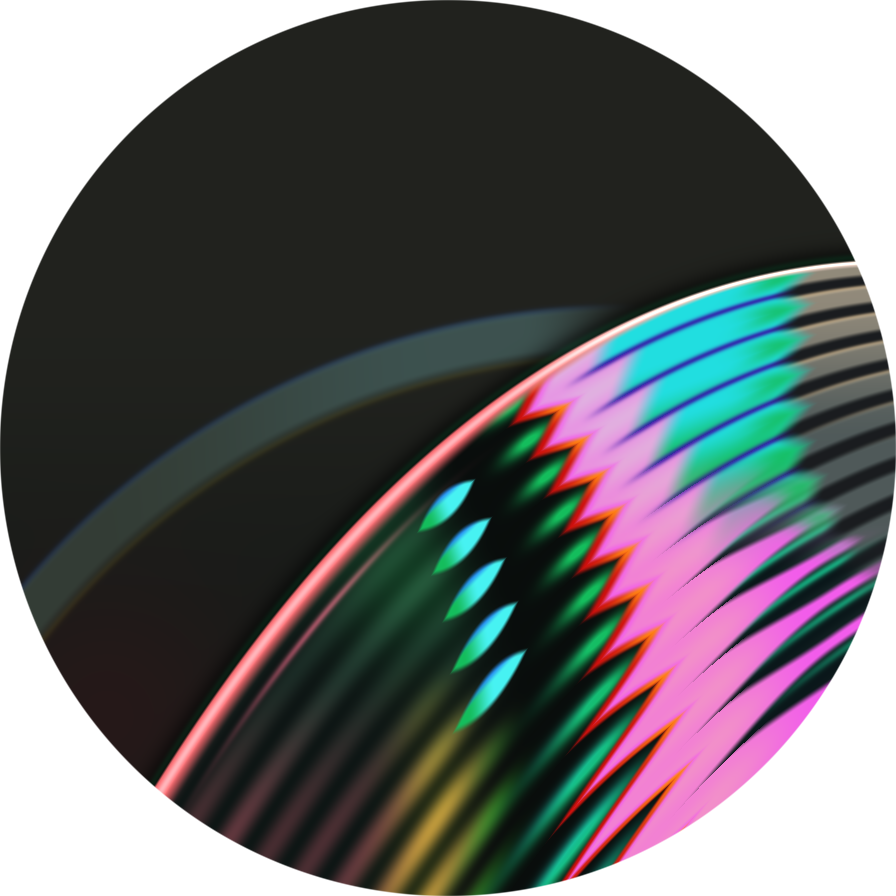
Write a Shadertoy shader that draws this background.

```glsl
const vec3 INK = vec3(.035, .05, .045);
const vec3 PINK = vec3(.95, .56, .79);
const vec3 MAGENTA = vec3(.95, .36, .92);
const vec3 CYAN = vec3(.13, .87, .88);
const vec3 GREEN = vec3(.08, .74, .36);

float hash(float n) {
    n = fract(n * .1031);
    n *= n + 33.33;
    return fract(n * (n + n));
}

// Height and slope of the glass rim
float rimHeight(float x) {
    float d = 1. - x;
    return .71 - d * d * (.75 + .16 * d * d);
}

float rimSlope(float x) {
    float d = 1. - x;
    return d * (1.5 + .64 * d * d);
}

// Distance by which the rim must slide down and right to reach p
float slideDepth(vec2 p) {
    vec2 dir = vec2(.8, .6);
    float s = 0.;
    for (int i = 0; i < 6; i++) {
        float x = p.x - dir.x * s;
        s += (rimHeight(x) - dir.y * s - p.y) / (dir.x * rimSlope(x) + dir.y);
    }
    return s;
}

float bump(float x, float center, float width) {
    float d = (x - center) / width;
    return exp(-d * d);
}

vec3 backdrop(vec2 p) {
    vec3 col = mix(vec3(.095, .105, .095), vec3(.128, .133, .117), smoothstep(.3, .65, p.y));
    col += vec3(.05, -.01, 0.) * bump(length(p - vec2(.12, .2)), 0., .15);

    // Faint arc with coloured borders
    float r = length(p - vec2(.7, -.226));
    float fade = 1. - smoothstep(.58, .73, p.x);
    float band = smoothstep(.825, .842, r) * (1. - smoothstep(.878, .889, r));
    vec3 tint = mix(vec3(.21, .25, .22), vec3(.25, .34, .33), smoothstep(.1, .5, p.x));
    col = mix(col, tint, band * fade * .9);
    col += fade * (vec3(0., .03, .1) * bump(r, .884, .004) + vec3(.06, .05, 0.) * bump(r, .829, .004));
    return col;
}

vec3 glass(vec2 p, float rim) {
    float depth = slideDepth(p);
    float phase = depth / .045 + .23;
    float q = fract(phase);
    float vary = hash(floor(phase) + 7.);
    float ridge = .5 - .5 * cos(6.28318 * q);
    float u = p.x - .722 + .85 * (p.y - .19) * (p.y - .19);
    float low = 1. - smoothstep(.08, .35, p.y);

    // Dark ripples on the left, with olive and green glows
    vec3 rust = mix(vec3(.13, .21, .18), vec3(.42, .23, .26), 1. - smoothstep(.05, .26, p.y));
    vec3 col = mix(vec3(.055, .085, .08), rust, ridge * (.55 + .35 * vary));
    col += vec3(.02, .15, .06) * bump(length(p - vec2(.46, .36)), 0., .09);
    col = mix(col, INK, smoothstep(-.22, -.13, u));
    col += vec3(.42, .4, .02) * bump(u, -.225, .045) * (1. - smoothstep(.1, .28, p.y)) * (.25 + .75 * ridge);
    col += vec3(.02, .3, .04) * bump(u, -.165, .025) * (1. - smoothstep(.08, .24, p.y)) * ridge;

    // Bright slivers
    float along = (u + .172) / .047;
    float taper = .34 * max(1. - along * along, 0.);
    float sliver = smoothstep(0., .14, taper - abs(q - .5));
    sliver *= step(1., phase) * (1. - step(6., phase));
    vec3 sliverCol = mix(GREEN, vec3(.28, .95, .95), smoothstep(-.6, .1, along));
    sliverCol = mix(sliverCol, vec3(.1, .4, .95), smoothstep(.43, .25, q) * .7);
    col = mix(col, sliverCol, sliver);

    // Toothed spectrum: green, orange, red, then pink
    float tooth = 1. - abs(q - .4) / (q < .4 ? .4 : .6);
    float m = u - mix(.055, .12, low) * (tooth - .55);
    float leaf = bump(u, -.045 - .02 * low, .035 + .02 * low) * bump(q, .6, .2);
    col = mix(col, mix(GREEN, vec3(.1, .75, .85), low * (1. - q)), min(leaf * 1.1, 1.));
    col = mix(col, vec3(.8, .06, .05), smoothstep(-.035, -.012, m));
    col = mix(col, vec3(1., .5, .08), smoothstep(-.03, -.01, m) * bump(q, .38, .2));
    vec3 pale = mix(PINK, vec3(.88, .69, .88), smoothstep(.32, .56, p.y));
    pale = mix(pale, MAGENTA, .6 * bump(m, .006, .012) + .28 * (1. - ridge));
    float pinkMask = smoothstep(-.012, .01, m);
    col = mix(col, pale, pinkMask);

    // Cyan plates separated by violet lines
    float high = smoothstep(.36, .5, p.y);
    float jag = u + .06 * (q - .5);
    float plate = smoothstep(.085, .135, jag) * high;
    vec3 plateCol = mix(GREEN, CYAN, smoothstep(.4, .58, p.y + .12 * (.5 - q)));
    col = mix(col, plateCol, plate);
    float seam = bump(q, 0., .09) + bump(q, 1., .09);
    col = mix(col, vec3(.2, .08, .65), seam * smoothstep(.02, .1, u) * high * .85);

    // Pink streaks narrowing into dark gaps
    float width = mix(.62, .17, smoothstep(.03, .2 + .06 * vary, u));
    float streak = 1. - smoothstep(width - .12, width + .06, abs(q - .45));
    vec3 gap = mix(vec3(.04, .09, .1), vec3(.16, .23, .23), ridge * smoothstep(.15, .45, p.y));
    vec3 fringe = mix(gap, vec3(.08, .65, .48), bump(q, .78, .1) * smoothstep(.15, .38, p.y));
    vec3 streakCol = mix(col, MAGENTA, smoothstep(.08, .2, u));
    float lower = (1. - high) * smoothstep(.03, .08, u);
    col = mix(col, mix(fringe, streakCol, streak), lower);

    // Grey ripples at the right
    float end = p.x - .885 - .07 * (1. - smoothstep(.35, .52, p.y)) + .05 * (abs(q - .5) - .2);
    float grey = smoothstep(-.015, .02, end) * smoothstep(.3, .42, p.y);
    float greenTip = bump(end, -.025, .03) * smoothstep(.36, .44, p.y) * ridge;
    col = mix(col, GREEN, greenTip * .8);
    vec3 sand = mix(vec3(.31, .35, .35), vec3(.57, .54, .48), smoothstep(.5, .68, p.y));
    vec3 ripple = mix(vec3(.1, .11, .12), sand, smoothstep(.05, .65, ridge));
    ripple += vec3(.3, .24, .16) * bump(q, .2, .07) * smoothstep(.48, .6, p.y);
    col = mix(col, ripple, grey);

    // Glossy rim, broad at the left and thin at the right
    float thick = mix(.021, .006, smoothstep(.4, .85, p.x));
    float gloss = 1. - smoothstep(thick * .6, thick * 1.4, rim);
    vec3 rimCol = mix(vec3(.88, .36, .38), vec3(.9, .8, .75), smoothstep(.52, .8, p.x));
    rimCol += .35 * bump(rim, thick * .4, thick * .25);
    col = mix(col, rimCol, gloss);
    col += vec3(.55, .2, .28) * bump(rim, .042, .004) * bump(p.x, .36, .09);
    return col;
}

void mainImage(out vec4 fragColor, in vec2 fragCoord) {
    float size = min(iResolution.x, iResolution.y);
    vec2 p = (fragCoord - .5 * iResolution.xy) / size + .5;
    float pixel = 1. / size;
    float slope = rimSlope(p.x);
    float rim = (rimHeight(p.x) - p.y) / sqrt(1. + slope * slope);

    // Shadow outside the rim, glass inside it
    vec3 col = backdrop(p) * (1. - .65 * bump(min(rim, 0.), 0., .017));
    col += vec3(0., .08, .04) * bump(rim, -.004, .004);
    col = mix(col, glass(p, rim), smoothstep(-1.5 * pixel, 1.5 * pixel, rim));

    // Round window on white
    float disk = length(p - .5) - .5;
    col = mix(col, vec3(1.), smoothstep(-pixel, pixel, disk));
    fragColor = vec4(clamp(col, 0., 1.), 1.);
}
```
